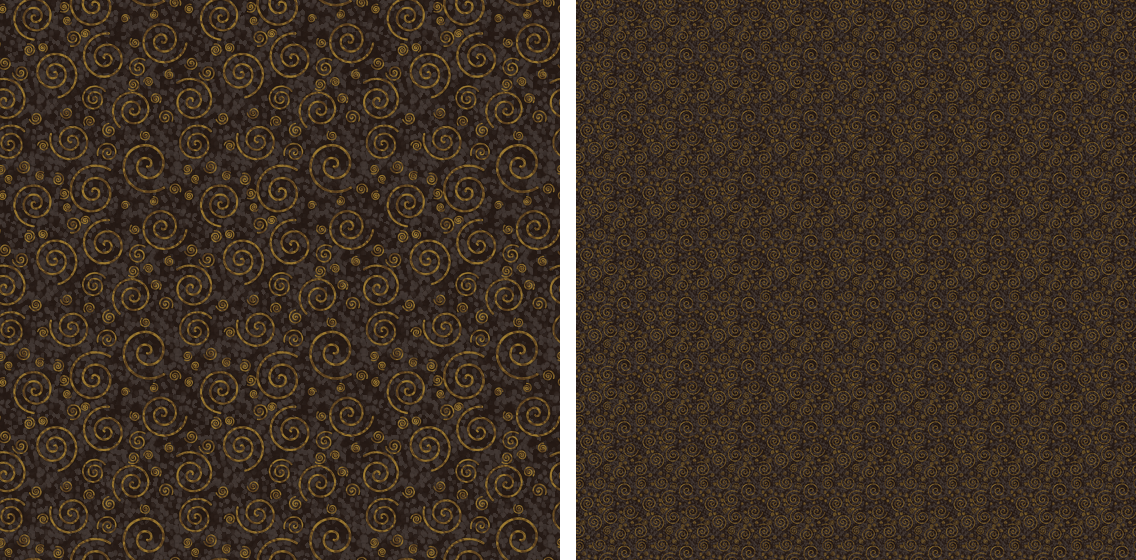
Left, the tile; right, the same tile 3 across and 3 down.
Reproduce this pattern procedurally as a WebGL 1 fragment shader.

```glsl
precision highp float;
uniform vec2 u_resolution;

#define TILES 3.0
#define MIN_RADIUS 0.024
#define GAP 0.004
#define DARK_BROWN vec3(0.145, 0.100, 0.080)
#define STONE_GREY vec3(0.255, 0.215, 0.198)
#define OLD_GOLD vec3(0.34, 0.235, 0.12)
#define BRIGHT_GOLD vec3(0.62, 0.485, 0.19)
// Turned square lattices: x*x + y*y cells in each tile
#define LARGE vec2(3.0, 1.0)
#define MEDIUM vec2(5.0, -2.0)
#define SMALL vec2(7.0, 3.0)
#define TINY vec2(9.0, -4.0)

const float TAU = 6.2831853;

float hash(vec2 p) {
  vec3 q = fract(p.xyx * 0.1031);
  q += dot(q, q.yzx + 33.33);
  return fract((q.x + q.y) * q.z);
}
vec2 hash2(vec2 p) { return vec2(hash(p), hash(p + 41.7)); }
vec4 hash4(vec2 p) { return vec4(hash2(p), hash2(p + 83.1)); }
vec2 wrap(vec2 i, vec2 n) { return floor(mod(i + 0.5, n)); }

// Value noise that repeats n times per tile
float noise(vec2 p, vec2 n) {
  vec2 i = floor(p), f = fract(p);
  f *= f * (3.0 - 2.0 * f);
  float low = mix(hash(wrap(i, n)), hash(wrap(i + vec2(1, 0), n)), f.x);
  float high = mix(hash(wrap(i + vec2(0, 1), n)), hash(wrap(i + 1.0, n)), f.x);
  return mix(low, high, f.y);
}

// Nearest stone: distance and random shade
vec2 stone(vec2 p, vec2 n) {
  vec2 best = vec2(9.0, 0.0);
  for (int y = -1; y <= 1; y++)
    for (int x = -1; x <= 1; x++) {
      vec2 cell = floor(p) + vec2(x, y), id = wrap(cell, n);
      float d = length(cell + hash2(id + 7.3) - p);
      if (d < best.x) best = vec2(d, hash(id + 19.9));
    }
  return best;
}

// Conversion between tile and lattice coordinates
vec2 toCell(vec2 p, vec2 L) { return vec2(dot(L, p), L.x * p.y - L.y * p.x); }
vec2 turned(vec2 c, vec2 L) { return vec2(L.x * c.x - L.y * c.y, L.x * c.y + L.y * c.x); }
vec2 toTile(vec2 c, vec2 L) { return turned(c, L) / dot(L, L); }
vec2 cellId(vec2 c, vec2 L) { return wrap(turned(c, L), vec2(dot(L, L))) + L * 13.0; }
vec2 neighbour(vec2 p, vec2 L, int i) {
  float k = float(i);
  return floor(toCell(p, L) - 0.5) + vec2(mod(k, 2.0), floor(k / 2.0 + 0.1));
}

// Four candidate circles inside one cell; the roomiest is kept
struct Tries { vec4 x, y, r; };

Tries tries(vec2 cell, vec2 L) {
  vec2 id = cellId(cell, L);
  vec4 fx = vec4(0.25, 0.75, 0.25, 0.75) + 0.42 * (hash4(id) - 0.5);
  vec4 fy = vec4(0.25, 0.25, 0.75, 0.75) + 0.42 * (hash4(id + 57.0) - 0.5);
  vec4 r = min(min(fx, 1.0 - fx), min(fy, 1.0 - fy)) / length(L);
  fx += cell.x;
  fy += cell.y;
  return Tries((L.x * fx - L.y * fy) / dot(L, L), (L.x * fy + L.y * fx) / dot(L, L), r);
}
void block(inout Tries t, vec3 c) {
  vec4 dx = t.x - c.x, dy = t.y - c.y;
  t.r = min(t.r, sqrt(dx * dx + dy * dy) - c.z);
}
vec3 roomiest(Tries t) {
  vec3 c = vec3(t.x.x, t.y.x, t.r.x);
  if (t.r.y > c.z) c = vec3(t.x.y, t.y.y, t.r.y);
  if (t.r.z > c.z) c = vec3(t.x.z, t.y.z, t.r.z);
  if (t.r.w > c.z) c = vec3(t.x.w, t.y.w, t.r.w);
  c.z -= GAP;
  return c.z < MIN_RADIUS ? vec3(c.xy, -1.0) : c;
}

// Each size fills the room left by the larger ones
vec3 largeCircle(vec2 cell) {
  vec2 id = cellId(cell, LARGE);
  float r = mix(0.098, 0.152, hash(id + 5.0));
  vec2 shift = (hash2(id) - 0.5) * 2.0 * (0.49 - r * length(LARGE));
  return vec3(toTile(cell + 0.5 + shift, LARGE), r);
}
vec3 mediumCircle(vec2 cell) {
  Tries t = tries(cell, MEDIUM);
  vec2 p = toTile(cell + 0.5, MEDIUM);
  for (int i = 0; i < 4; i++) block(t, largeCircle(neighbour(p, LARGE, i)));
  return roomiest(t);
}
vec3 smallCircle(vec2 cell) {
  Tries t = tries(cell, SMALL);
  vec2 p = toTile(cell + 0.5, SMALL);
  for (int i = 0; i < 4; i++) {
    block(t, largeCircle(neighbour(p, LARGE, i)));
    block(t, mediumCircle(neighbour(p, MEDIUM, i)));
  }
  return roomiest(t);
}
vec3 tinyCircle(vec2 cell) {
  Tries t = tries(cell, TINY);
  vec2 p = toTile(cell + 0.5, TINY);
  for (int i = 0; i < 4; i++) {
    block(t, largeCircle(neighbour(p, LARGE, i)));
    block(t, mediumCircle(neighbour(p, MEDIUM, i)));
    block(t, smallCircle(neighbour(p, SMALL, i)));
  }
  return roomiest(t);
}

// Signed distance to a spiral stroke that fits the circle c
float spiral(vec2 p, vec3 c, vec2 id) {
  if (c.z < 0.0) return 1.0;
  float halfWidth = 0.003 + 0.025 * c.z, radius = (c.z - halfWidth) / 0.9;
  float heading = TAU * hash(id + 3.1), hand = hash(id + 9.4) < 0.5 ? -1.0 : 1.0;
  float last = TAU * mix(2.3, 2.75, hash(id + 6.2)), first = 1.3;
  vec2 tip = vec2(cos(heading), sin(heading));
  vec2 q = p - c.xy + 0.12 * radius * tip;
  float angle = mod(hand * (atan(q.y, q.x) - heading), TAU) - TAU;
  float d = length(q - radius * tip);
  for (int n = 0; n < 3; n++) {
    float theta = max(last + angle - TAU * float(n), first);
    float ring = radius * pow(theta / last, 1.2);
    float a = heading + hand * (theta - last);
    float arc = abs(length(q) - ring) / sqrt(1.0 + 1.44 / (theta * theta));
    d = min(d, theta > first ? arc : length(q - ring * vec2(cos(a), sin(a))));
  }
  return d - halfWidth;
}

void main() {
  vec2 uv = gl_FragCoord.xy / u_resolution * TILES;
  float aa = 0.7 * TILES / u_resolution.y;

  // Mottled stone ground
  float grain = noise(uv * 110.0, vec2(110.0));
  float clump = noise(uv * 14.0, vec2(14.0));
  vec2 s = stone(uv * vec2(42.0, 36.0), vec2(42.0, 36.0));
  float grey = smoothstep(0.8, 0.4, s.x + 0.3 * (grain - 0.5));
  grey *= smoothstep(0.1, 0.75, s.y + 0.6 * (clump - 0.5));
  vec3 color = mix(DARK_BROWN, STONE_GREY, grey) * (0.92 + 0.16 * grain);

  // Spirals of four sizes
  vec2 a = floor(toCell(uv, LARGE)), b = floor(toCell(uv, MEDIUM));
  vec2 e = floor(toCell(uv, SMALL)), f = floor(toCell(uv, TINY));
  float d = spiral(uv, largeCircle(a), cellId(a, LARGE));
  d = min(d, spiral(uv, mediumCircle(b), cellId(b, MEDIUM)));
  d = min(d, spiral(uv, smallCircle(e), cellId(e, SMALL)));
  d = min(d, spiral(uv, tinyCircle(f), cellId(f, TINY)));
  d += 0.002 * (grain - 0.5);

  // Worn gold with slanted flecks
  vec2 slant = vec2((uv.x + uv.y) * 70.0, (uv.y - uv.x) * 40.0);
  float fleck = 0.65 * noise(slant, vec2(70.0, 40.0)) + 0.35 * grain;
  vec3 gold = mix(OLD_GOLD, BRIGHT_GOLD, smoothstep(0.2, 0.8, fleck));
  color *= mix(0.8, 1.0, smoothstep(0.0, 0.012, d));
  gl_FragColor = vec4(mix(color, gold, smoothstep(aa, -aa, d)), 1.0);
}
```
